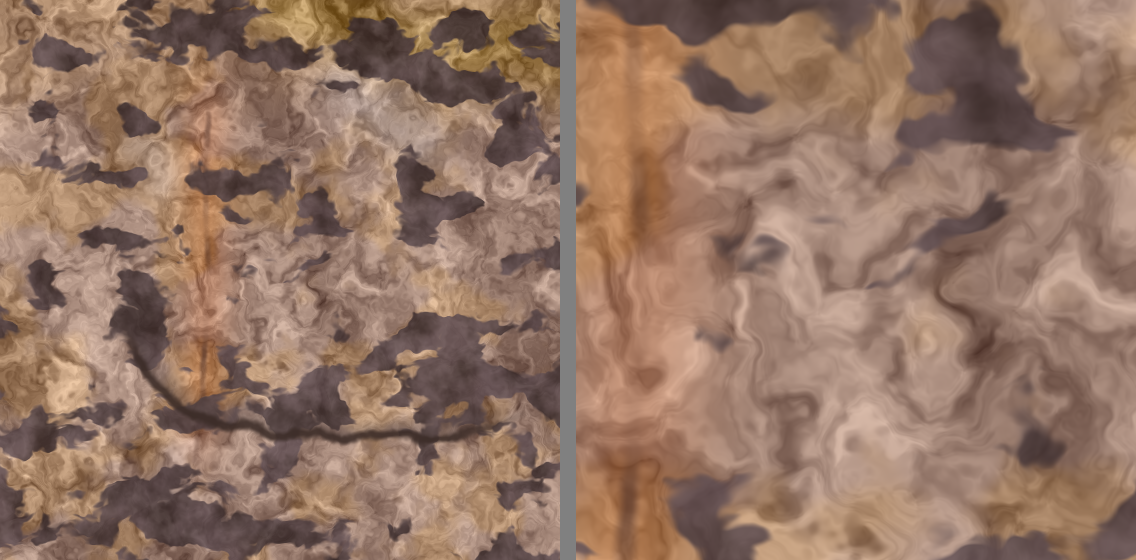
Left: the whole. Right: its middle third, enlarged.
This texture is drawn by a Shadertoy shader. Its source:

```glsl
float hash(vec2 cell) {
    vec3 h = fract(vec3(cell.xyx) * 0.1031);
    h += dot(h, h.yzx + 33.33);
    return fract((h.x + h.y) * h.z);
}

float noise(vec2 p) {
    vec2 cell = floor(p), f = fract(p);
    f = f * f * (3.0 - 2.0 * f);
    return mix(mix(hash(cell), hash(cell + vec2(1, 0)), f.x),
               mix(hash(cell + vec2(0, 1)), hash(cell + vec2(1, 1)), f.x), f.y);
}

float fbm(vec2 p) {
    float sum = 0.0, weight = 0.533;
    for (int i = 0; i < 4; i++) {
        sum += weight * noise(p);
        p = mat2(1.6, 1.2, -1.2, 1.6) * p + 17.3;
        weight *= 0.5;
    }
    return sum;
}

// Soft falloff around the segment from a to b
float streak(vec2 p, vec2 a, vec2 b, float width) {
    vec2 ab = b - a;
    float d = length(p - a - ab * clamp(dot(p - a, ab) / dot(ab, ab), 0.0, 1.0));
    return exp(-d * d / (width * width));
}

void mainImage(out vec4 fragColor, in vec2 fragCoord) {
    vec2 uv = fragCoord / iResolution.xy;
    vec2 warp = vec2(fbm(uv * 18.0 + 3.0), fbm(uv * 18.0 + 41.0)) - 0.5;
    vec2 p = uv + 0.05 * warp;

    // Mottled pink and tan stone
    float grain = fbm(uv * vec2(30.0, 25.0) + 5.0 * warp + 60.0) - 0.5;
    float broad = fbm(uv * 7.0 + 90.0) - 0.5;
    vec3 color = vec3(0.635, 0.52, 0.465) + (0.6 * grain + 0.25 * broad) * vec3(1.0, 0.98, 0.92);

    // Ochre staining, strongest along the top
    float topStain = smoothstep(0.72, 1.0, p.y + 0.25 * broad);
    float ochre = smoothstep(0.46, 0.64, fbm(uv * 9.0 + 130.0));
    color += vec3(0.025, 0.0, -0.065) * max(ochre, topStain);
    float lichen = streak(p, vec2(0.5, 0.99), vec2(0.65, 0.95), 0.07)
                 + streak(p, vec2(0.76, 0.91), vec2(1.0, 0.92), 0.08);
    color = mix(color, vec3(0.62, 0.49, 0.24) + 0.6 * grain, 0.65 * min(lichen, 1.0));

    // Pale worn patches
    float pale = streak(p, vec2(0.62, 0.84), vec2(0.75, 0.74), 0.055)
               + 0.6 * streak(p, vec2(0.25, 0.75), vec2(0.29, 0.68), 0.035)
               + 0.6 * streak(p, vec2(0.33, 0.2), vec2(0.31, 0.12), 0.03);
    color = mix(color, vec3(0.76, 0.69, 0.67) + 0.5 * grain, 0.65 * min(pale, 1.0));

    // Rust along the upright seam
    float seamX = 0.36 + 0.03 * (noise(vec2(uv.y * 6.0, 4.0)) - 0.5) + 0.012 * warp.x;
    float seamSpan = smoothstep(0.1, 0.3, uv.y) * smoothstep(0.95, 0.75, uv.y);
    float seamOffset = abs(uv.x - seamX);
    color += vec3(0.06, -0.015, -0.06) * seamSpan * exp(-pow(seamOffset / 0.045, 2.0));
    float seam = seamSpan * smoothstep(0.009, 0.001, seamOffset) * noise(uv * 22.0);
    color = mix(color, vec3(0.33, 0.21, 0.17), 0.65 * seam);

    // Dark mineral blotches, gathered into bands
    float bands = 0.17 * streak(p, vec2(0.58, 0.33), vec2(0.82, 0.4), 0.05)
                + 0.13 * streak(p, vec2(0.57, 0.92), vec2(0.9, 0.85), 0.04)
                + 0.12 * streak(p, vec2(0.8, 0.94), vec2(1.0, 0.91), 0.04)
                + 0.11 * streak(p, vec2(0.0, 0.93), vec2(0.34, 0.95), 0.05)
                + 0.12 * streak(p, vec2(0.82, 0.72), vec2(1.0, 0.75), 0.04)
                + 0.11 * streak(p, vec2(0.02, 0.2), vec2(0.37, 0.03), 0.045)
                + 0.13 * streak(p, vec2(0.22, 0.52), vec2(0.31, 0.38), 0.035)
                + 0.10 * streak(p, vec2(0.4, 0.25), vec2(0.95, 0.24), 0.05)
                + 0.04 * streak(p, vec2(0.55, 0.5), vec2(0.95, 0.55), 0.16)
                - 0.07 * streak(p, vec2(0.0, 0.6), vec2(0.12, 0.4), 0.15)
                - 0.09 * pale;
    float mineral = fbm(p * vec2(12.0, 19.0) + 200.0) + bands;
    float dark = smoothstep(0.585, 0.655, mineral);
    float depth = clamp(0.5 + 2.2 * (fbm(uv * 24.0 + 250.0) - 0.5) + 0.35 * topStain, 0.0, 1.0);
    vec3 darkColor = mix(vec3(0.41, 0.335, 0.345), vec3(0.25, 0.19, 0.185), depth);
    color = mix(color, darkColor + 0.12 * grain, 0.92 * dark);

    // Curved crack with a shaded upper lip
    float crackY = 0.215 + 0.2 * exp(-11.0 * (uv.x - 0.22)) + 0.25 * max(uv.x - 0.8, 0.0);
    float slope = 2.2 * exp(-11.0 * (uv.x - 0.22));
    float crackOffset = (uv.y - crackY + 0.035 * warp.y) / sqrt(1.0 + slope * slope);
    float crackSpan = smoothstep(0.2, 0.26, uv.x) * smoothstep(0.98, 0.78, uv.x);
    float lip = smoothstep(-0.012, 0.0, crackOffset) * smoothstep(0.05, 0.0, crackOffset);
    float crack = smoothstep(0.014, 0.002, abs(crackOffset));
    color = mix(color, vec3(0.33, 0.27, 0.265), 0.5 * lip * crackSpan);
    color = mix(color, vec3(0.22, 0.16, 0.14), 0.8 * crack * crackSpan);

    fragColor = vec4(clamp(color, 0.0, 1.0), 1.0);
}
```
